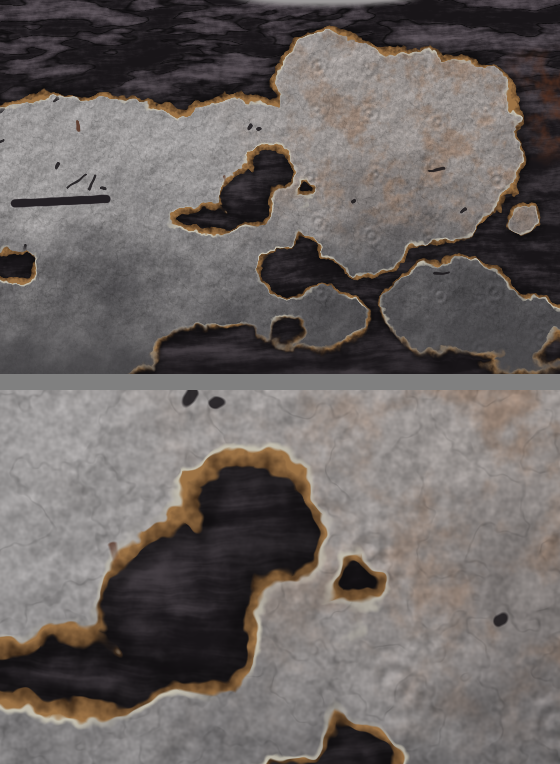
Top, the full canvas; bottom, a detail of the centre.
Write a Shadertoy shader that draws this texture.

```glsl
// Grey crust fungus with ochre and cream margins, spreading over dark weathered wood.

const vec3 PALE = vec3(.605, .595, .595);
const vec3 SLATE = vec3(.29, .285, .295);
const vec3 TAN = vec3(.56, .46, .39);
const vec3 OCHRE = vec3(.56, .41, .25);
const vec3 UMBER = vec3(.25, .17, .1);
const vec3 CREAM = vec3(.76, .74, .68);
const vec3 WOOD_DARK = vec3(.095, .083, .095);
const vec3 WOOD_LIGHT = vec3(.27, .245, .265);
const vec3 RUST = vec3(.36, .2, .13);

// Ellipses as centre and radii: lobes of crust, then gaps in it
const int COUNT = 11;
const vec4 LOBES[COUNT] = vec4[COUNT](
  vec4(.2, .43, .62, .32), vec4(.64, .58, .25, .17), vec4(1.07, .6, .33, .27),
  vec4(.89, .785, .16, .14), vec4(.96, .43, .17, .17), vec4(1.23, .67, .17, .18),
  vec4(.12, .13, .36, .18), vec4(.54, .29, .25, .18), vec4(.83, .15, .16, .09),
  vec4(1.21, .18, .19, .135), vec4(1.4, .1, .17, .11));
const vec4 GAPS[COUNT] = vec4[COUNT](
  vec4(.664, .478, .068, .066), vec4(.722, .55, .055, .045), vec4(.566, .414, .094, .024),
  vec4(.78, .277, .08, .062), vec4(.824, .336, .024, .035), vec4(.81, .5, .022, .016),
  vec4(.766, .117, .035, .033), vec4(.04, .293, .06, .033), vec4(.586, .06, .16, .062),
  vec4(1.195, .035, .113, .018), vec4(1.48, .063, .028, .035));

vec2 hash2(vec2 p) {
  vec3 q = fract(p.xyx * vec3(.1031, .103, .0973));
  q += dot(q, q.yzx + 33.33);
  return fract((q.xx + q.yz) * q.zy);
}

float corner(vec2 cell, vec2 offset) {
  return dot(hash2(cell + 57.) * 2. - 1., offset);
}

float noise(vec2 p) {
  vec2 i = floor(p), f = p - i, u = f * f * f * (f * (f * 6. - 15.) + 10.), e = vec2(1, 0);
  return 1.4 * mix(mix(corner(i, f), corner(i + e, f - e), u.x),
    mix(corner(i + e.yx, f - e.yx), corner(i + 1., f - 1.), u.x), u.y);
}

float fbm(vec2 p) {
  float sum = 0., amp = .6;
  for (int i = 0; i < 4; i++) {
    sum += amp * noise(p);
    p = mat2(1.6, 1.2, -1.2, 1.6) * p + 7.3;
    amp *= .5;
  }
  return sum;
}

// Octaves stay aligned with the stretched grain
float grain(vec2 p) {
  return .6 * noise(p) + .35 * noise(p * 2.1 + 4.) + .25 * noise(p * 4.3 + 9.);
}

float ellipse(vec2 p, vec4 e) {
  vec2 q = (p - e.xy + 1e-5) / e.zw;
  float k = length(q);
  return k * (k - 1.) / length(q / e.zw);
}

float smoothMin(float a, float b, float k) {
  float h = max(k - abs(a - b), 0.) / k;
  return min(a, b) - h * h * k * .25;
}

float segment(vec2 p, vec2 a, vec2 b) {
  vec2 pa = p - a, ba = b - a;
  return length(pa - ba * clamp(dot(pa, ba) / dot(ba, ba), 0., 1.));
}

// Signed distance to the scalloped crust, negative inside
float crustDistance(vec2 p) {
  p += .036 * vec2(fbm(p * 12.), fbm(p * 12. + 31.));
  float d = ellipse(p, vec4(1.4, .418, .04, .042));
  for (int i = 0; i < COUNT; i++) d = smoothMin(d, ellipse(p, LOBES[i]), .015);
  for (int i = 0; i < COUNT; i++) d = -smoothMin(-d, ellipse(p, GAPS[i]), .01);
  return d + .012 * (.25 - abs(noise(p * 20.))) + .004 * noise(p * 60.);
}

// Lumps with scattered concentric rings
float crustHeight(vec2 p) {
  vec2 g = p * 6.5, cell = floor(g);
  float r = length(g - cell - .35 - .3 * hash2(cell)) / 6.5 + .008 * noise(p * 25.);
  float rings = cos(r * 300.) * exp(-r * r * 1300.) * smoothstep(.6, .9, p.x);
  return fbm(p * 11.) + .3 * fbm(p * 40.) + .2 * rings;
}

vec3 crustColor(vec2 p, float sharp) {
  float tone = p.y + .24 * fbm(p * 5.) + .1 * fbm(p * 20.) - .13 * smoothstep(.65, 1.1, p.x);
  vec3 col = mix(SLATE, PALE, smoothstep(-.02, .58, tone));
  float warm = smoothstep(.5, 1., p.x) * smoothstep(.28, .5, p.y);
  float blotch = smoothstep(-.2, .5, fbm(p * 9. + 5.) + .6 * fbm(p * 38.));
  col = mix(col, TAN, warm * (.15 + .6 * blotch));
  float relief = crustHeight(p) - crustHeight(p + vec2(-.004, .007));
  float wrinkle = smoothstep(.05, 0., abs(fbm(p * 15. + 2.)));
  float speckle = noise(p * 120.) + .8 * noise(p * 230.);
  return col * (1. + sharp * (.5 * relief - .08 * wrinkle + .1 * speckle));
}

vec3 woodColor(vec2 p, float sharp) {
  vec2 q = p + vec2(0, .035 * noise(p * 3.5) + .006 * fbm(p * 25.) - .05 * p.x);
  float plates = grain(q * vec2(4, 15)), fibres = grain(q * vec2(10, 90));
  float tone = plates + sharp * (.45 * fibres + .3 * fbm(p * 60.));
  vec3 col = mix(WOOD_DARK, WOOD_LIGHT, smoothstep(-.35, .75, tone));
  float ledge = .4 * smoothstep(.02, .12, plates) - .45 * smoothstep(.05, 0., abs(plates));
  col *= 1. + smoothstep(.6, .9, p.y) * ledge;
  float rot = smoothstep(1.3, 1.48, p.x) * smoothstep(.54, .64, p.y) * smoothstep(.9, .8, p.y);
  col = mix(col, RUST, rot * smoothstep(-.2, .5, fbm(p * 16.)));
  return mix(col, PALE, smoothstep(.012, -.012, ellipse(p, vec4(.87, 1.015, .25, .03))));
}

void mainImage(out vec4 fragColor, in vec2 fragCoord) {
  vec2 p = fragCoord / iResolution.y;
  float focus = smoothstep(0., .22, p.y);
  float sharp = mix(.35, 1., focus), soft = mix(.012, .0016, focus);
  float d = crustDistance(p);

  // Wood, shaded beside the crust
  vec3 col = woodColor(p, sharp) * mix(.65, 1., smoothstep(0., .03, d));

  // Ochre margin, broken cream line, grey crust
  float width = .007 + .018 * noise(p * 9.) + .005 * noise(p * 45.);
  width = max(width + .006 * smoothstep(.25, .7, p.y), .0015);
  float ripple = fbm(p * 45.) + .4 * noise(p * 150.);
  vec3 margin = mix(UMBER, OCHRE, clamp(.35 - 60. * d + .8 * ripple, 0., 1.15));
  float rim = smoothstep(.0075, .002, .003 * ripple - d - width);
  rim *= sharp * clamp(.6 + noise(p * 14.), 0., 1.);
  vec3 crust = mix(crustColor(p, sharp), CREAM, rim);
  col = mix(col, margin, smoothstep(soft, -soft, d));
  col = mix(col, crust, smoothstep(soft, -soft, d + width));

  // Scattered twigs and crumbs, and one long splinter
  vec2 bend = .008 * vec2(noise(p * 35.), noise(p * 35. + 9.));
  for (int i = 0; i < 20; i++) {
    vec2 seed = hash2(vec2(i, 3)), kind = hash2(vec2(i, 8));
    vec2 start = vec2(1.3 * seed.x * sqrt(seed.x), .22 + .55 * seed.y);
    float angle = 6.283 * kind.x, size = kind.y * kind.y;
    vec2 tip = start + mix(.004, .06, size) * vec2(cos(angle), sin(angle));
    float twig = segment(p + bend, start, tip) - mix(.006, .0025, kind.y);
    vec3 tint = mix(WOOD_DARK, RUST, step(.6, kind.x) * .9);
    col = mix(col, tint, .85 * smoothstep(.0015, -.0015, twig) * smoothstep(0., -.03, d));
  }
  float splinter = segment(p + .2 * bend, vec2(.04, .456), vec2(.285, .468)) - .011;
  col = mix(col, WOOD_DARK * 1.5, smoothstep(.002, -.002, splinter));

  fragColor = vec4(clamp(col, 0., 1.), 1);
}
```
